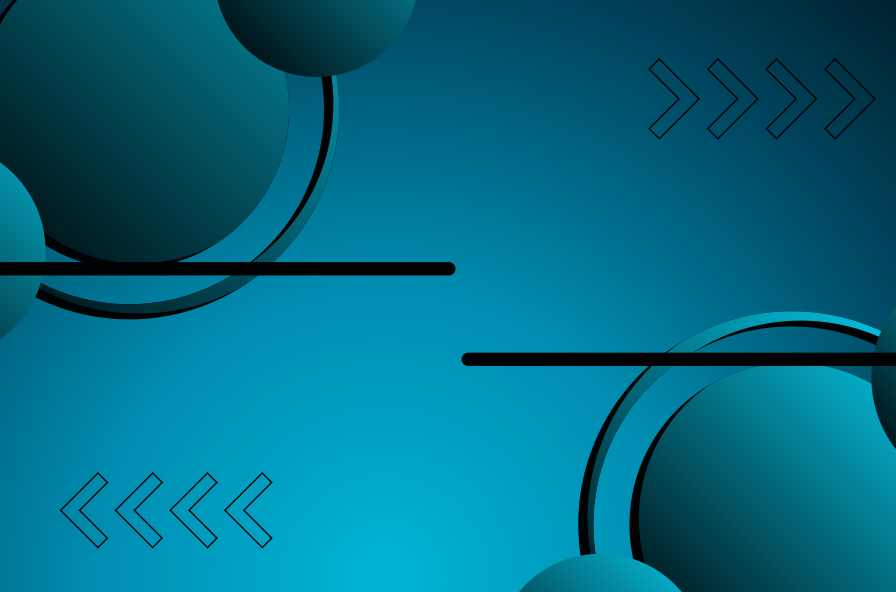
Give the GLSL for this background, as a Shadertoy shader.

```glsl
// Teal abstract backdrop: shaded discs and rings with black crescents, two
// rounded bars and two rows of outlined chevrons over a radial glow.
// Distance functions are layered back to front, in units of canvas height.

// Background glow
const vec2 GLOW_CENTER = vec2(0.65, 0.02);
const vec3 GLOW_CORE = vec3(0.0, 0.71, 0.84);
const vec3 GLOW_MID  = vec3(0.0, 0.55, 0.69);
const vec3 GLOW_FAR  = vec3(0.0, 0.27, 0.37);
const vec3 GLOW_EDGE = vec3(0.0, 0.13, 0.18);

// Shading of the round shapes
const vec3 INK   = vec3(0.0, 0.005, 0.01);
const vec3 SHADE = vec3(0.0, 0.08, 0.10);
const vec3 TEAL  = vec3(0.02, 0.86, 1.0);
const vec2 LIGHT_DIR = vec2(0.7071);
const vec2 LIT_SHIFT = vec2(0.0157, 0.0098);

// Sizes
const float RING_WIDTH = 0.0256;
const float BAR_RADIUS = 0.0113;
const float LINE_HALF_WIDTH = 0.0012;
const float CHEVRON_COUNT = 4.0;
const float CHEVRON_BAND = 0.345;
const float CHEVRON_ARM = 1.36;

// Antialiased coverage of a signed distance
float cover(float d) {
    return clamp(0.5 - d * iResolution.y, 0.0, 1.0);
}

// Diagonal gradient across a circle, brightest at the upper right
vec3 shadeRound(vec2 q, float radius, float brightness) {
    float t = 0.5 + 0.5 * dot(q, LIGHT_DIR) / radius;
    return mix(SHADE, TEAL * brightness, clamp(t, 0.0, 1.0));
}

float ringDistance(vec2 q, float outerRadius) {
    return abs(length(q) - outerRadius + 0.5 * RING_WIDTH) - 0.5 * RING_WIDTH;
}

void drawDisc(inout vec3 color, vec2 q, float radius, float brightness) {
    color = mix(color, shadeRound(q, radius, brightness), cover(length(q) - radius));
}

// Black shape whose lit copy is shifted, leaving a crescent of ink
void drawLit(inout vec3 color, float base, float lit, vec3 tint) {
    color = mix(color, INK, cover(base));
    color = mix(color, tint, cover(max(base, lit)));
}

// Ring around a large disc
void drawMedallion(inout vec3 color, vec2 q, float ringRadius, float discRadius,
                   float ringLight, float discLight) {
    vec2 s = q - LIT_SHIFT;
    drawLit(color, ringDistance(q, ringRadius), ringDistance(s, ringRadius),
            shadeRound(q, ringRadius, ringLight));
    drawLit(color, length(q) - discRadius, length(s) - discRadius,
            shadeRound(q, discRadius, discLight));
}

void drawBar(inout vec3 color, vec2 p, float y, float x0, float x1) {
    vec2 q = vec2(p.x - clamp(p.x, x0, x1), p.y - y);
    color = mix(color, INK, cover(length(q) - BAR_RADIUS));
}

// Row of outlined chevrons; q starts at the rearmost tip and points forward
void drawChevrons(inout vec3 color, vec2 q, float pitch) {
    q /= pitch;
    q.x -= clamp(round(q.x + 0.42), 0.0, CHEVRON_COUNT - 1.0);
    float front = q.x + abs(q.y);
    float tail = abs(q.y) - q.x - CHEVRON_ARM;
    float d = max(max(front, -CHEVRON_BAND - front), tail) * 0.7071 * pitch;
    color = mix(color, INK, cover(abs(d) - LINE_HALF_WIDTH));
}

void mainImage(out vec4 fragColor, in vec2 fragCoord) {
    vec2 p = fragCoord / iResolution.y;

    // Radial glow
    float r = distance(p, GLOW_CENTER);
    vec3 color = mix(GLOW_CORE, GLOW_MID, clamp(r / 0.5, 0.0, 1.0));
    color = mix(color, GLOW_FAR, clamp((r - 0.5) / 0.5, 0.0, 1.0));
    color = mix(color, GLOW_EDGE, clamp((r - 1.0) / 0.31, 0.0, 1.0));

    // Large medallions
    drawMedallion(color, p - vec2(0.2185, 0.815), 0.3545, 0.2697, 0.68, 0.54);
    drawMedallion(color, p - vec2(1.337, 0.114), 0.3602, 0.2736, 0.88, 0.79);

    // Small overlapping discs
    drawDisc(color, p - vec2(0.535, 1.043), 0.173, 0.62);
    drawDisc(color, p - vec2(-0.107, 0.576), 0.184, 0.66);
    drawDisc(color, p - vec2(1.014, -0.114), 0.1786, 0.77);
    drawDisc(color, p - vec2(1.669, 0.362), 0.197, 0.82);

    // Bars running off the sides
    drawBar(color, p, 0.546, -1.0, 0.758);
    drawBar(color, p, 0.393, 0.791, 3.0);

    // Chevrons facing right above and left below
    drawChevrons(color, p - vec2(1.181, 0.833), 0.099);
    drawChevrons(color, (p - vec2(0.380, 0.138)) * vec2(-1.0, 1.0), 0.0925);

    fragColor = vec4(color, 1.0);
}
```
